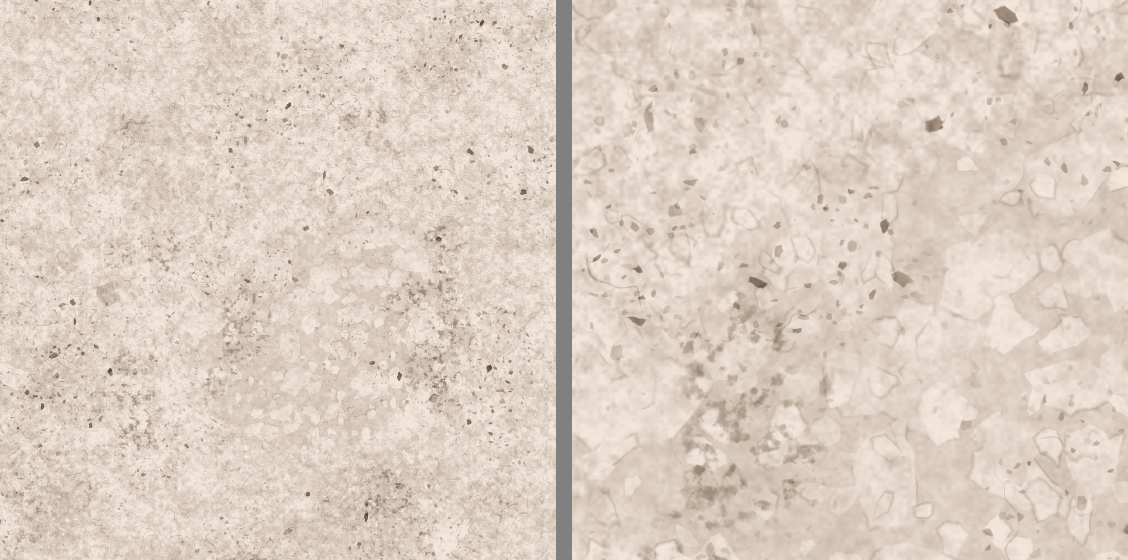
Left: the whole. Right: its middle third, enlarged.
Reproduce this texture procedurally as a Shadertoy shader.

```glsl
// Cream limestone breccia: cloudy fbm ground, angular chips in four sizes,
// a smooth matrix pocket with crisp pale chips, grey stones, cracks and pits.
// Everything adjusts one tone value, coloured at the end by a stone ramp.

#define DARK_STONE vec3(0.52, 0.45, 0.40)
#define PALE_STONE vec3(0.925, 0.875, 0.833)
#define BASE_TONE 0.93
#define CLOUD_CONTRAST 0.13
#define MOTTLE_CONTRAST 0.28
#define GRAIN_CONTRAST 0.46
#define CHIP_SCALE 8.5
#define CHIP_DENSITY 0.66
#define MATRIX_CENTRE vec2(0.65, 0.42)
#define MATRIX_RADII vec2(0.27, 0.19)
#define PIT_DEPTH 1.15

const float TAU = 6.2831853;

float hash(vec2 p) {
    return fract(sin(dot(p, vec2(127.1, 311.7))) * 43758.5453);
}

float noise(vec2 p) {
    vec2 i = floor(p), f = fract(p);
    f = f * f * (3.0 - 2.0 * f);
    return mix(mix(hash(i), hash(i + vec2(1, 0)), f.x),
               mix(hash(i + vec2(0, 1)), hash(i + vec2(1, 1)), f.x), f.y);
}

float fbm(vec2 p) {
    float sum = 0.0, amp = 0.5;
    for (int i = 0; i < 5; i++) {
        sum += amp * noise(p);
        p = mat2(1.6, 1.2, -1.2, 1.6) * p + 3.7;
        amp *= 0.5;
    }
    return sum / 0.97;
}

// Signed distance to a random, stretched convex polygon
float polygon(vec2 p, float seed) {
    float turn = seed * TAU;
    p = mat2(cos(turn), sin(turn), -sin(turn), cos(turn)) * p;
    p.y *= 1.0 + 0.9 * hash(vec2(seed, 2.0));
    float size = mix(0.28, 0.54, hash(vec2(seed, 5.0)));
    float d = -1.0;
    for (int k = 0; k < 6; k++) {
        float r = hash(vec2(seed, float(k) + 9.0));
        float a = TAU * (float(k) + 0.8 * r) / 6.0;
        d = max(d, dot(p, vec2(cos(a), sin(a))) - size * (0.6 + 0.4 * fract(r * 7.0)));
    }
    return d;
}

// Scattered polygons: x = coverage, y = random shade, z = rim line
vec3 scatter(vec2 p, float scale, float density, float softness) {
    vec2 g = p * scale, cell = floor(g);
    float soft = max(softness, 0.6 * scale / iResolution.y);
    vec3 result = vec3(0.0);
    for (int j = -1; j <= 1; j++)
    for (int i = -1; i <= 1; i++) {
        vec2 id = cell + vec2(i, j);
        vec2 key = id + scale * 1.37;
        float pick = hash(key);
        if (pick > density) continue;
        vec2 centre = id + 0.15 + 0.7 * vec2(hash(key + 17.3), hash(key + 41.9));
        float d = polygon(g - centre, hash(key + 73.1));
        float cover = smoothstep(soft, -soft, d);
        float rim = smoothstep(0.0022 * scale, 0.0, abs(d));
        if (cover > result.x) result = vec3(cover, pick / density, rim);
        else if (result.x < 0.5) result.z = max(result.z, rim);
    }
    return result;
}

void mainImage(out vec4 fragColor, in vec2 fragCoord) {
    vec2 p = fragCoord / iResolution.y;
    vec2 wobble = vec2(fbm(p * 40.0), fbm(p * 40.0 + 50.0)) - 0.5;
    vec2 q = p + 0.013 * wobble;
    float cloud = fbm(p * 3.5 + 4.0);
    float mottle = fbm(p * 32.0 + 8.0);
    float crumb = fbm(p * 125.0 + 15.0);
    float fine = noise(p * 380.0);
    float patchy = fbm(p * 6.0 + 21.0);

    // Cloudy ground and the smoother matrix pocket
    float tone = BASE_TONE + CLOUD_CONTRAST * (cloud - 0.5) + MOTTLE_CONTRAST * (mottle - 0.5);
    float reach = length((p - MATRIX_CENTRE) / MATRIX_RADII) + 1.6 * (patchy - 0.5);
    float pocket = smoothstep(1.1, 0.9, reach);
    tone = mix(tone, 0.81 + 0.10 * (mottle - 0.5), 0.9 * pocket);

    // Large soft grey stones
    vec3 grey = scatter(p + 0.06 * wobble, 4.2, 0.36, 0.10);
    float greyMask = grey.x * (1.0 - pocket);
    tone -= greyMask * (0.03 + 0.18 * mottle);

    // Angular chips from large to small, fainter outside the pocket
    float scale = CHIP_SCALE;
    for (int i = 0; i < 4; i++) {
        vec3 chip = scatter(q, scale, CHIP_DENSITY, 0.02);
        float faint = 0.80 * smoothstep(0.35, 0.60, fbm(p * 6.0 + scale));
        faint *= 1.0 - 0.7 * greyMask;
        float target = mix(mix(0.82, 1.05, chip.y), mix(0.92, 1.03, chip.y), pocket);
        target += 0.26 * (mottle - 0.5);
        tone = mix(tone, target, chip.x * mix(faint, 0.92, pocket));
        tone -= 0.20 * chip.z * smoothstep(0.50, 0.85, noise(p * 60.0 + scale));
        scale *= 1.7;
    }

    // Few dark stones, gritty smudges and broken hairline cracks
    vec3 stone = scatter(q, 13.0, 0.018, 0.02);
    tone = mix(tone, 0.64 + 0.3 * (mottle - 0.5), 0.75 * stone.x);
    float soot = smoothstep(0.60, 0.78, fbm(p * 9.0 + 33.0));
    tone -= soot * (0.04 + 0.55 * smoothstep(0.50, 0.75, fbm(p * 150.0)));
    float crack = smoothstep(0.006, 0.0, abs(fbm(p * 9.0 + 60.0) - 0.5));
    tone -= 0.28 * crack * smoothstep(0.60, 0.85, noise(p * 34.0 + 5.0));

    // Clustered pits in three sizes, the smallest most common
    float cluster = smoothstep(0.38, 0.64, fbm(p * 10.0 + 90.0));
    vec3 pit = scatter(q, 65.0, 0.030, 0.06);
    vec3 pore = scatter(q, 115.0, 0.12, 0.08);
    vec3 speck = scatter(q, 190.0, 0.24, 0.10);
    tone -= PIT_DEPTH * pit.x * (0.3 + 0.7 * pit.y) * smoothstep(0.1, 0.6, cluster);
    tone -= PIT_DEPTH * 0.8 * pore.x * pore.y * pore.y * cluster;
    tone -= PIT_DEPTH * 0.6 * speck.x * speck.y * speck.y * (0.25 + 0.75 * cluster);

    // Crumbly grain, calmer in the pocket, and pale specks on grey stones
    float calm = 1.0 - 0.4 * pocket;
    tone += GRAIN_CONTRAST * calm * (crumb - 0.5 + 0.40 * (fine - 0.5));
    tone += greyMask * 0.20 * smoothstep(0.75, 0.95, noise(p * 220.0 + 6.0));

    // Stone colour ramp, slightly warmer in the middle tones
    tone = clamp(tone, -0.4, 1.06);
    vec3 colour = mix(DARK_STONE, PALE_STONE, tone);
    float middle = max(4.0 * tone * (1.0 - tone), 0.0);
    colour -= vec3(0.0, 0.008, 0.024) * middle;
    fragColor = vec4(colour, 1.0);
}
```
